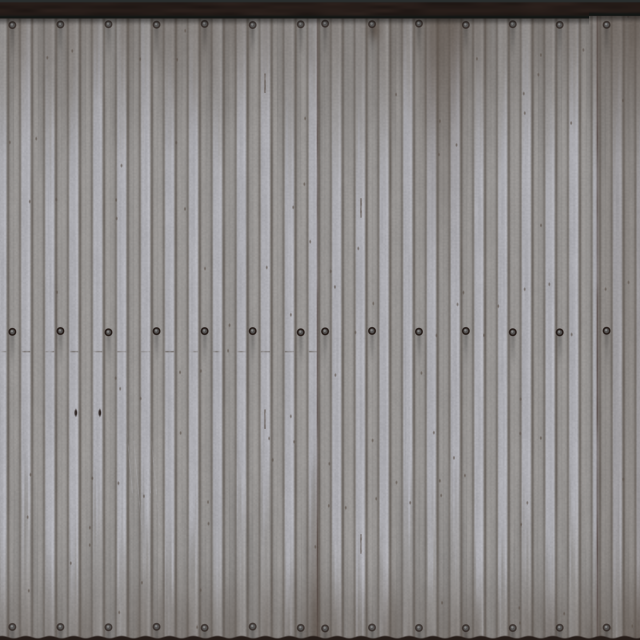
This texture is drawn by a WebGL 2 fragment shader. Its source:

```glsl
#version 300 es
precision highp float;

uniform vec2 u_resolution;
out vec4 fragColor;

#define RIB_PITCH vec2(0.03743, 0.03705)
#define BOLT_PITCH vec2(0.0751, 0.0733)
#define BOLT_ROWS vec3(0.0195, 0.482, 0.962)
#define BOLT_RADIUS 0.0061
#define SEAMS vec2(0.4961, 0.9336)
#define HEADER_Y 0.971
#define RIB_COLOR vec3(0.685, 0.685, 0.708)
#define VALLEY_COLOR vec3(0.565, 0.555, 0.548)
#define GROOVE_COLOR vec3(0.40, 0.375, 0.355)
#define GRIME_COLOR vec3(0.36, 0.32, 0.29)
#define HEADER_COLOR vec3(0.145, 0.108, 0.094)
#define GRAIN 0.045

float hash(vec2 p) {
    return fract(sin(dot(p, vec2(127.1, 311.7))) * 43758.5453);
}

float noise(vec2 p) {
    vec2 i = floor(p), f = fract(p);
    f = f * f * (3.0 - 2.0 * f);
    return mix(mix(hash(i), hash(i + vec2(1, 0)), f.x),
               mix(hash(i + vec2(0, 1)), hash(i + vec2(1, 1)), f.x), f.y);
}

float fbm(vec2 p) {
    return 0.55 * noise(p) + 0.3 * noise(p * 2.1 + 7.0) + 0.15 * noise(p * 4.3 + 19.0);
}

float bell(float x, float width) {
    return exp(-x * x / (width * width));
}

float fill(float d, float soft) {
    return 1.0 - smoothstep(-soft, soft, d);
}

float segment(vec2 p, vec2 a, vec2 b) {
    vec2 pa = p - a, ba = b - a;
    return length(pa - ba * clamp(dot(pa, ba) / dot(ba, ba), 0.0, 1.0));
}

// Corrugated sheets: pale ribs, grey valleys, dark folds
vec3 corrugation(vec2 p, out float rib) {
    bool left = p.x < SEAMS.x;
    float pitch = left ? RIB_PITCH.x : RIB_PITCH.y;
    float start = left ? 0.0404 : (p.x < SEAMS.y ? 0.526 : 0.9648);
    float t = (p.x - start) / pitch + 0.5;
    float id = floor(t) + (left ? 0.0 : 40.0);
    float u = fract(t) - 0.5;
    float soft = max(0.045, 0.7 / (u_resolution.x * pitch));
    rib = fill(abs(u) - 0.19, soft);

    // Weathered gloss fades unevenly towards both ends
    float streak = noise(vec2(p.x * 330.0, p.y * 9.0));
    float reach = 0.16 * (hash(vec2(id, 3.0)) - 0.5) + 0.12 * (streak - 0.5);
    float gloss = smoothstep(0.02, 0.24, p.y + reach) * (1.0 - smoothstep(0.72, 0.96, p.y + reach));
    vec3 valley = VALLEY_COLOR * (0.93 + 0.08 * gloss + 0.05 * (hash(vec2(id, 8.0)) - 0.5));
    valley *= 1.0 + 0.05 * bell(abs(u) - 0.42, 0.08);
    vec3 crest = mix(VALLEY_COLOR * 1.04, RIB_COLOR, 0.12 + 0.88 * gloss);
    crest *= 0.98 + 0.05 * (streak - 0.5) + 0.05 * bell(u - 0.12, 0.05);
    vec3 color = mix(valley, crest, rib);
    float fold = 0.85 * bell(u - 0.265, 0.055) + 0.58 * bell(u + 0.25, 0.05);
    return mix(color, GROOVE_COLOR, fold * (0.8 + 0.3 * noise(vec2(id, p.y * 12.0))));
}

// Dirt near the edges, seams and run-off stains
vec3 weather(vec3 color, vec2 p, float rib) {
    float run = fbm(vec2(p.x * 55.0, p.y * 3.0));
    float grime = 0.55 * smoothstep(0.74, 1.0, p.y) * run + 0.6 * smoothstep(0.14, 0.0, p.y) * run;
    grime += 0.38 * bell(p.x - 0.69, 0.035) * smoothstep(0.5, 0.95, p.y);
    grime += 0.4 * bell(p.x - 0.492, 0.009) * smoothstep(0.35, 0.05, p.y);
    grime += 0.22 * smoothstep(0.925, 0.95, p.x) * (0.4 + run);
    grime += 0.8 * bell(length((p - vec2(0.583, 0.953)) * vec2(1.0, 0.6)), 0.009) * run * 1.8;
    color = mix(color, GRIME_COLOR, clamp(grime, 0.0, 0.8));
    float seam = 0.65 * bell(p.x - SEAMS.x, 0.0015) + 0.75 * bell(p.x - SEAMS.y, 0.0018);
    color = mix(color, HEADER_COLOR * 1.7, seam * (0.55 + 0.4 * noise(p.yy * 14.0)));
    float lap = bell(p.y - 0.4505, 0.0013) * rib * step(p.x, SEAMS.x);
    return mix(color, GROOVE_COLOR, lap * 0.75 * noise(p.xx * 130.0));
}

// Slots, punched holes, scratches and scattered specks
vec3 damage(vec3 color, vec2 p, float aa) {
    for (int i = 0; i < 4; i++) {
        float odd = float(i % 2), upper = float(i / 2);
        vec2 c = vec2(0.414 + 0.15 * odd, 0.345 - 0.195 * odd + 0.525 * upper);
        float slot = fill(segment(p, c - vec2(0, 0.014), c + vec2(0, 0.014)) - 0.0012, aa);
        color = mix(color, GRIME_COLOR, slot * (0.4 + 0.45 * noise(p * 260.0)));
        vec2 a = vec2(0.195 + 0.014 * float(i), 0.36 - 0.05 * odd);
        float scratch = fill(segment(p, a, a + vec2(0.012, -0.13)) - 0.0007, aa);
        color = mix(color, RIB_COLOR * 1.05, scratch * 0.4 * noise(p * 90.0));
    }
    for (int i = 0; i < 2; i++) {
        vec2 d = p - vec2(0.1185 + 0.0375 * float(i), 0.355);
        color = mix(color, HEADER_COLOR, 0.9 * fill(length(d * vec2(1.0, 0.4)) - 0.0021, aa));
    }
    vec2 cell = floor(p * 30.0);
    vec2 spot = (cell + 0.2 + 0.6 * vec2(hash(cell), hash(cell + 9.0))) / 30.0;
    float speck = fill(length((p - spot) * vec2(1.0, 0.6)) - 0.0014, aa);
    return mix(color, GRIME_COLOR, 0.65 * speck * step(0.87, hash(cell + 31.0)));
}

// Bolts sit in every second valley along three rows
vec3 bolts(vec3 color, vec2 p, float aa) {
    bool left = p.x < 0.489;
    float pitch = left ? BOLT_PITCH.x : BOLT_PITCH.y;
    float start = left ? 0.0193 : 0.508;
    float id = clamp(round((p.x - start) / pitch), 0.0, 6.0);
    for (int row = 0; row < 3; row++) {
        float wobble = 0.003 * (hash(vec2(id + start, float(row))) - 0.5);
        vec2 d = p - vec2(start + id * pitch, BOLT_ROWS[row] + wobble);
        float r = length(d), strength = row == 1 ? 1.0 : 0.72;
        color *= 1.0 - 0.2 * bell(d.x, 0.004) * smoothstep(-0.06, 0.0, d.y) * step(d.y, 0.0);
        color = mix(color, HEADER_COLOR, strength * fill(r - BOLT_RADIUS, aa));
        color = mix(color, vec3(0.36), 0.85 * fill(r - BOLT_RADIUS * 0.6, aa));
        color = mix(color, vec3(0.52), fill(length(d - vec2(-0.0007, 0.001)) - 0.0017, aa));
    }
    return color;
}

// Dark beam above and shadowed sill below
vec3 frame(vec3 color, vec2 p, float aa) {
    float edge = HEADER_Y + 0.004 * step(0.92, p.x);
    color *= 1.0 - 0.4 * smoothstep(edge - 0.012, edge, p.y);
    vec3 beam = HEADER_COLOR * (0.8 + 0.4 * noise(p * vec2(25.0, 180.0)));
    beam = mix(beam, vec3(0.07, 0.085, 0.08), bell(p.y - edge - 0.002, 0.003));
    beam = mix(beam, vec3(0.16, 0.18, 0.18), smoothstep(0.995, 0.998, p.y));
    color = mix(color, beam, fill(edge - p.y, aa));
    float sill = 0.0045 + 0.0018 * cos(6.2832 * (p.x - 0.0404) / RIB_PITCH.x);
    return mix(color, HEADER_COLOR, fill(p.y - sill, aa * 1.5));
}

void main() {
    vec2 p = gl_FragCoord.xy / u_resolution;
    float aa = max(0.75 / u_resolution.y, 0.0008);
    float rib;
    vec3 color = corrugation(p, rib);
    color = weather(color, p, rib);
    color = damage(color, p, aa);
    color = bolts(color, p, aa);
    color *= 1.0 + GRAIN * (noise(p * 380.0) + fbm(p * vec2(90.0, 24.0)) - 1.0);
    fragColor = vec4(frame(color, p, aa), 1.0);
}
```
